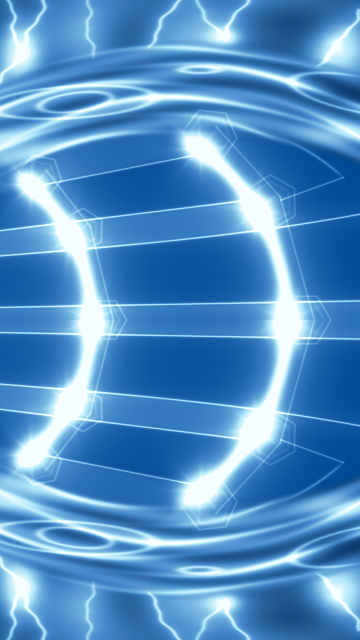
This background is drawn by a Shadertoy shader. Its source:

```glsl
// Two glowing arcs set with flares, crossed by pale rays, inside a rippled lens rim
// with lightning beyond it. Distance functions and layered sines add up to one light
// value, folded about the middle row, which a blue colour ramp then paints.
#define DEEP vec3(0.0, 0.28, 0.58)
#define RIM_DEEP vec3(0.03, 0.21, 0.40)
#define MID vec3(0.26, 0.53, 0.79)
#define PALE vec3(0.68, 0.90, 0.98)
#define WHITE vec3(0.96, 1.0, 1.0)
#define LINE 0.0026
#define BAND_LIGHT 0.17
#define HALO 0.062
#define FLARE 0.046
#define RIM_START 0.53
#define RIM_END 0.76

float stroke(float d, float width) {
  float w = max(width, 0.8 / iResolution.x);
  return exp(-d * d / (w * w));
}

float segment(vec2 p, vec2 a, vec2 b) {
  vec2 ab = b - a;
  return length(p - a - ab * clamp(dot(p - a, ab) / dot(ab, ab), 0.0, 1.0));
}

float hexagon(vec2 p, float r) {
  p = abs(p);
  return max(p.y, dot(p, vec2(0.866, 0.5))) - r;
}

float span(float x, float a, float b) {
  return smoothstep(a - 0.02, a + 0.02, x) * (1.0 - smoothstep(b - 0.02, b + 0.02, x));
}

float glow(vec2 p, vec2 centre, vec2 size) {
  p = (p - centre) / size;
  return exp(-dot(p, p));
}

// Wavering lightning stroke with a soft sheath
float bolt(vec2 p, vec2 a, vec2 b) {
  p.x += 0.008 * sin(p.y * 55.0 + a.x * 30.0) + 0.003 * sin(p.y * 140.0 + b.x * 20.0);
  float d = segment(p, a, b);
  return 0.34 * stroke(d, 0.005) + 0.2 * exp(-d / 0.018);
}

// Tilted elliptical outline
float ripple(vec2 p, vec2 centre, vec2 radii, float tilt) {
  p -= centre;
  p.y -= tilt * p.x;
  float d = (length(p / radii) - 1.0) * radii.y;
  return 0.3 * stroke(d, 0.0035) + 0.13 * exp(-abs(d) / 0.012);
}

// Arc with flares, faceted housings and the chords that join them
float flareArc(vec2 q, float radius, float spread, float size, float lower) {
  float d = abs(length(q) - radius);
  float fade = 1.0 - smoothstep(spread * 0.86, spread * 1.12, abs(atan(q.y, q.x)));
  float light = fade * (0.72 * stroke(d, 0.018) + 0.5 * exp(-d / HALO));
  vec2 last = vec2(0.0);
  for (int i = 0; i < 3; i++) {
    float k = float(i);
    float a = spread * (0.61 * k - 0.07 * k * k);
    vec2 normal = vec2(cos(a), sin(a));
    vec2 r = q - normal * radius;
    vec2 local = vec2(dot(r, normal), dot(r, vec2(-normal.y, normal.x)));
    float dist = length(local * vec2(1.15, 0.85));
    light += 0.85 * stroke(dist, FLARE * size * mix(0.92, 1.12, lower));
    float spikes = pow(abs(sin(atan(local.y, local.x) * 4.0 + k)), 14.0);
    light += 0.28 * exp(-dist / 0.055) + 0.22 * spikes * exp(-dist / 0.045);
    float shell = hexagon(local - vec2(0.045 * size, 0.0), 0.066 * size);
    light += smoothstep(0.0, 0.05, local.x) * (0.16 * stroke(shell, LINE) + 0.07 * stroke(shell + 0.016, LINE));
    vec2 corner = normal * (radius + 0.075 * size);
    if (i > 0) light += 0.17 * stroke(segment(q, last, corner), LINE);
    last = corner;
  }
  return light;
}

// Ray borders, the lit bands between them and the fin at the right
float rays(vec2 p) {
  float x = p.x, soft = 0.012;
  float low = p.y - 0.035 - 0.018 * x;
  float midLow = p.y - 0.178 - 0.081 * x - 0.035 * x * x * x;
  float midHigh = p.y - 0.248 - 0.123 * x;
  float high = p.y - 0.352 - 0.195 * x;
  float inside = 1.0 - smoothstep(0.72, 0.84, x);
  float band = smoothstep(soft, -soft, low);
  band += inside * smoothstep(-soft, soft, midLow) * smoothstep(soft, -soft, midHigh);
  band += 0.8 * smoothstep(-soft, soft, high) * (1.0 - smoothstep(0.4, 0.7, x));
  float lines = stroke(low, LINE) + stroke(midLow, LINE);
  lines += stroke(midHigh, LINE) * span(x, -0.1, 0.7) + 0.8 * stroke(high, LINE) * span(x, 0.1, 0.56);
  lines += 0.6 * stroke(segment(p, vec2(0.78, 0.333), vec2(0.954, 0.396)), LINE);
  float fin = p.y - 0.53 + 1.45 * (x - 0.65) * (x - 0.65);
  lines += 0.6 * stroke(fin, 0.005) * span(x, 0.65, 0.945);
  float halo = exp(-abs(low) / 0.03) + exp(-abs(midLow) / 0.03) + 0.6 * inside * exp(-abs(midHigh) / 0.03);
  return BAND_LIGHT * band + 0.5 * lines + 0.09 * halo + 0.05 * (1.0 - x);
}

// Curved streaks and ripples of the rim
float rim(vec2 p) {
  float bow = p.y + 0.36 * (p.x - 0.48) * (p.x - 0.48);
  float light = 0.16 + 0.12 * sin(bow * 95.0 + 2.5 * sin(p.x * 5.0 + 1.0));
  for (float k = 0.0; k < 6.0; k++) {
    float x = p.x - 0.45 + 0.05 * sin(k * 2.4);
    float d = p.y - 0.525 - 0.046 * k + (0.64 - 0.065 * k) * x * x - 0.005 * sin(p.x * 10.0 + k * 2.0);
    float power = 0.55 + 0.45 * sin(p.x * 5.0 + k * 2.3 + 0.8);
    light += power * (0.45 * stroke(d, 0.008) + 0.32 * exp(-abs(d) / 0.018));
  }
  light += 0.45 * glow(p, vec2(0.0, 0.49), vec2(0.16, 0.05)) + 0.45 * glow(p, vec2(0.96, 0.52), vec2(0.13, 0.035));
  light += ripple(p, vec2(0.21, 0.605), vec2(0.1, 0.026), 0.12) + ripple(p, vec2(0.2, 0.605), vec2(0.23, 0.044), 0.06);
  light += ripple(p, vec2(0.555, 0.695), vec2(0.05, 0.009), 0.0);
  light *= 1.0 - 0.75 * glow(p, vec2(0.98, 0.625), vec2(0.15, 0.04));
  return light + ripple(p, vec2(1.01, 0.625), vec2(0.2, 0.05), -0.18);
}

// Cloudy outer field with hot spots and lightning
float storm(vec2 p) {
  vec2 a = vec2(0.058, 0.738), b = vec2(0.62, 0.785), c = vec2(0.94, 0.76);
  float light = 0.22 + 0.08 * sin(p.x * 13.0 + 2.0 * sin(p.y * 12.0));
  light += 0.28 * glow(p, vec2(0.53, 0.8), vec2(0.11, 0.1)) + 0.25 * glow(p, vec2(0.24, 0.76), vec2(0.08, 0.1));
  light += 0.55 * glow(p, a, vec2(0.055, 0.075)) + 0.5 * glow(p, b, vec2(0.045, 0.025)) + 0.55 * glow(p, c, vec2(0.075));
  light *= 1.0 - 0.6 * glow(p, vec2(0.8, 0.83), vec2(0.11, 0.045));
  light += bolt(p, a, vec2(0.02, 0.9)) + bolt(p, a, vec2(0.13, 0.9)) + bolt(p, a, vec2(0.0, 0.66));
  light += bolt(p, vec2(0.41, 0.76), vec2(0.5, 0.9)) + 0.6 * bolt(p, vec2(0.255, 0.73), vec2(0.24, 0.9));
  light += 0.7 * bolt(p, b, vec2(0.53, 0.9)) + bolt(p, b, vec2(0.69, 0.9));
  return light + bolt(p, c, vec2(1.0, 0.86)) + bolt(p, c, vec2(0.87, 0.7));
}

void mainImage(out vec4 fragColor, in vec2 fragCoord) {
  vec2 uv = fragCoord / iResolution.xy;
  vec2 p = vec2(uv.x, abs(uv.y - 0.5) * 1.7778);
  float bow = p.y + 0.416 * (p.x - 0.53) * (p.x - 0.53);
  float inRim = smoothstep(RIM_START - 0.02, RIM_START + 0.015, bow);
  float inStorm = smoothstep(RIM_END - 0.02, RIM_END + 0.025, bow);
  float lower = step(uv.y, 0.5);
  float light = mix(mix(rays(p), rim(p), inRim), storm(p), inStorm);
  light += flareArc(p - vec2(0.208, 0.0), 0.59, 1.0, 1.0, lower);
  light += flareArc(p + vec2(0.243, 0.0), 0.498, 0.9, 0.8, lower);
  vec3 color = mix(mix(DEEP, RIM_DEEP, inRim), MID, clamp(light / 0.35, 0.0, 1.0));
  color = mix(color, PALE, clamp((light - 0.35) / 0.4, 0.0, 1.0));
  fragColor = vec4(mix(color, WHITE, clamp((light - 0.75) / 0.3, 0.0, 1.0)), 1.0);
}
```
